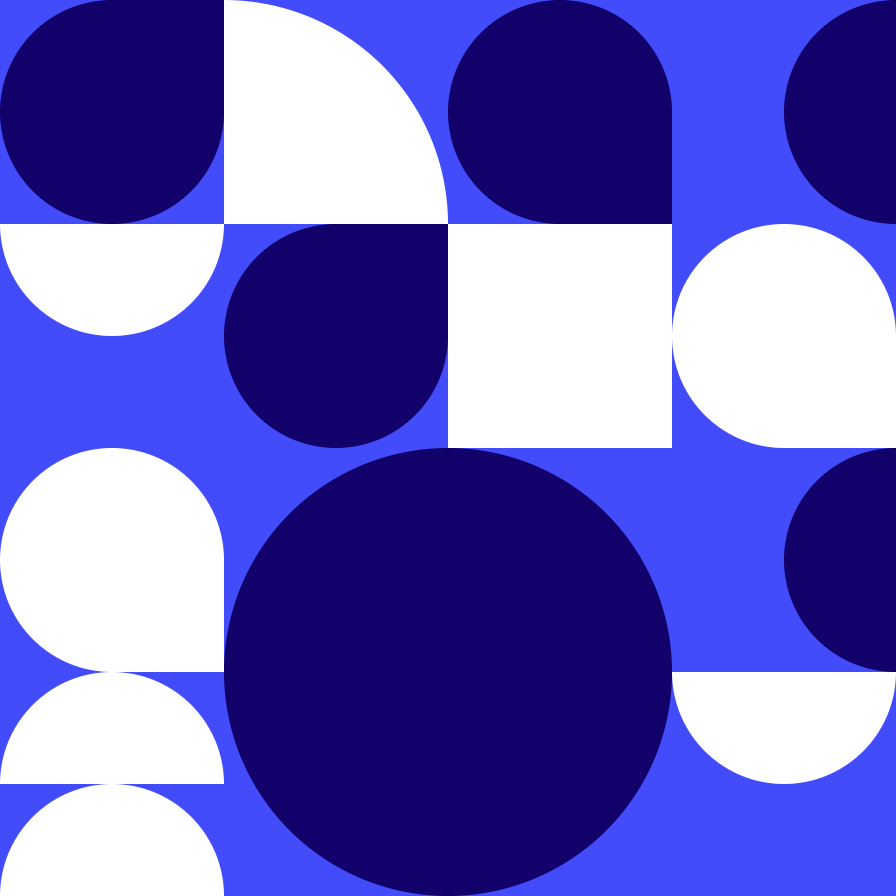
Give the GLSL for this background, as a WebGL 2 fragment shader.

```glsl
#version 300 es
precision highp float;
// Geometric mosaic of discs, drops, half discs and a square on a four by four grid.
uniform vec2 u_resolution;
out vec4 outColor;

const vec3 BLUE = vec3(0.26, 0.30, 0.98);
const vec3 NAVY = vec3(0.07, 0.0, 0.42);
const vec3 WHITE = vec3(1.0);

float disc(vec2 p, float radius) {
    return length(p) - radius;
}

// Disc with one square corner, pointing along the signs of corner
float drop(vec2 p, vec2 corner) {
    vec2 q = p * corner;
    return (min(q.x, q.y) > 0.0 ? max(q.x, q.y) : length(q)) - 0.5;
}

// Half disc bulging up (side = 1) or down (side = -1)
float halfDisc(vec2 p, float side) {
    return max(disc(p, 0.5), -p.y * side);
}

float quarterDisc(vec2 p) {
    return max(disc(p, 1.0), -min(p.x, p.y));
}

float square(vec2 p) {
    return max(abs(p.x), abs(p.y)) - 0.5;
}

void main() {
    // One unit is one grid cell
    float cell = min(u_resolution.x, u_resolution.y) / 4.0;
    vec2 p = gl_FragCoord.xy / cell;
    vec2 upRight = vec2(1.0, 1.0);
    vec2 downRight = vec2(1.0, -1.0);

    // Navy shapes: large disc, drops, and discs cut by the right edge
    float navy = disc(p - vec2(2.0, 1.0), 1.0);
    navy = min(navy, drop(p - vec2(0.5, 3.5), upRight));
    navy = min(navy, drop(p - vec2(1.5, 2.5), upRight));
    navy = min(navy, drop(p - vec2(2.5, 3.5), downRight));
    navy = min(navy, disc(p - vec2(4.0, 3.5), 0.5));
    navy = min(navy, disc(p - vec2(4.0, 1.5), 0.5));

    // White shapes: quarter disc, square, drops and half discs
    float white = quarterDisc(p - vec2(1.0, 3.0));
    white = min(white, square(p - vec2(2.5, 2.5)));
    white = min(white, drop(p - vec2(3.5, 2.5), downRight));
    white = min(white, drop(p - vec2(0.5, 1.5), downRight));
    white = min(white, halfDisc(p - vec2(0.5, 3.0), -1.0));
    white = min(white, halfDisc(p - vec2(3.5, 1.0), -1.0));
    white = min(white, halfDisc(p - vec2(0.5, 0.5), 1.0));
    white = min(white, halfDisc(p - vec2(0.5, 0.0), 1.0));

    // Paint with edges one pixel soft
    vec3 color = mix(BLUE, NAVY, clamp(0.5 - navy * cell, 0.0, 1.0));
    color = mix(color, WHITE, clamp(0.5 - white * cell, 0.0, 1.0));
    outColor = vec4(color, 1.0);
}
```
